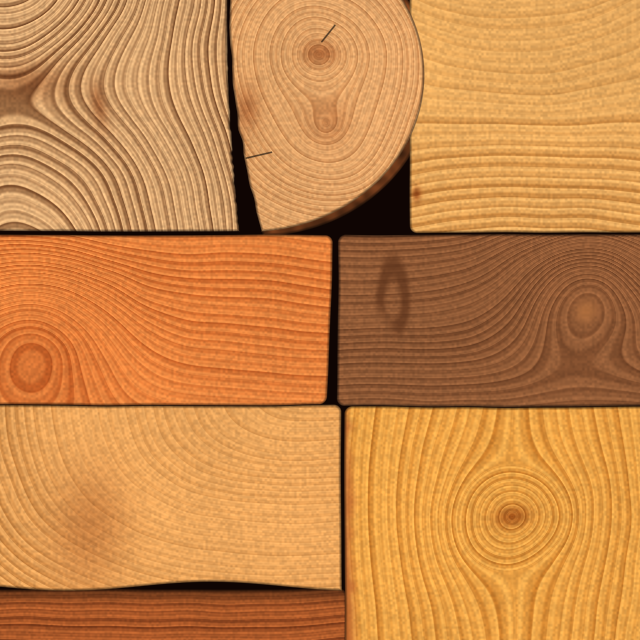
This texture is drawn by a Shadertoy shader. Its source:

```glsl
const vec3 GAP = vec3(0.06, 0.02, 0.01);
const vec3 ASH = vec3(0.91, 0.71, 0.49), ASH_LINE = vec3(0.47, 0.29, 0.16);
const vec3 LOG = vec3(0.92, 0.68, 0.44), LOG_LINE = vec3(0.69, 0.43, 0.23);
const vec3 PINE = vec3(0.93, 0.69, 0.39), PINE_LINE = vec3(0.67, 0.41, 0.16);
const vec3 CEDAR = vec3(0.94, 0.55, 0.27), CEDAR_LINE = vec3(0.70, 0.30, 0.10);
const vec3 WALNUT = vec3(0.60, 0.38, 0.23), WALNUT_LINE = vec3(0.35, 0.19, 0.10);
const vec3 BEECH = vec3(0.94, 0.67, 0.38), BEECH_LINE = vec3(0.72, 0.45, 0.20);
const vec3 LARCH = vec3(0.96, 0.68, 0.31), LARCH_LINE = vec3(0.70, 0.39, 0.10);
const vec3 PLANK = vec3(0.72, 0.38, 0.18), PLANK_LINE = vec3(0.37, 0.15, 0.06);
const vec3 TAN = vec3(0.5, 0.8, 1.0); // channels lost where wood darkens
const float CORNER = 0.012;
const float RIM = 0.005;
const float SPECKLE = 0.16;
const float KNOT = 0.085;

float hash(vec2 p) { return fract(sin(dot(p, vec2(127.1, 311.7))) * 43758.5453); }

float noise(vec2 p) {
    vec2 i = floor(p), f = fract(p);
    f = f * f * (3.0 - 2.0 * f);
    return mix(mix(hash(i), hash(i + vec2(1, 0)), f.x),
               mix(hash(i + vec2(0, 1)), hash(i + vec2(1, 1)), f.x), f.y);
}

float fbm(vec2 p) { return 0.75 * noise(p) + 0.25 * noise(p * 2.3 + 5.0); }

float smin(float a, float b, float k) {
    float h = max(k - abs(a - b), 0.0) / k;
    return min(a, b) - 0.25 * h * h * k;
}

float box(vec2 p, vec2 lo, vec2 hi) {
    vec2 q = abs(p - 0.5 * (lo + hi)) - 0.5 * (hi - lo) + CORNER;
    return length(max(q, 0.0)) + min(max(q.x, q.y), 0.0) - CORNER;
}

float spot(vec2 p, vec2 centre, vec2 radii) {
    vec2 q = (p - centre) / radii;
    return exp(-dot(q, q));
}

float crack(vec2 p, vec2 a, vec2 b) {
    vec2 ab = b - a;
    float t = clamp(dot(p - a, ab) / dot(ab, ab), 0.0, 1.0);
    return 1.0 - 0.6 * smoothstep(0.0025, 0.0, length(p - a - t * ab));
}

// Growth lines: slow rise to dark late wood, then a sharp fall
vec3 wood(vec2 p, vec3 light, vec3 dark, float g, float depth) {
    float s = fract(g);
    float line = smoothstep(0.05, 0.85, s) * (1.0 - smoothstep(0.85, 1.0, s));
    line *= mix(0.3, 1.0, hash(vec2(floor(g), 3)));
    line += 0.12 * sin(g * 15.0);
    line = mix(line, 0.3, smoothstep(0.35, 0.9, fwidth(g)));
    float fibre = SPECKLE * (noise(p * 260.0) - 0.5) + 0.08 * (fbm(p * 9.0) - 0.5);
    return mix(light, dark, depth * line) * (1.0 + fibre);
}

void lay(inout vec3 col, float d, vec3 surface) {
    float aa = 0.8 / iResolution.y;
    surface *= mix(0.5, 1.0, smoothstep(0.0, RIM, -d));
    col = mix(col, surface, 1.0 - smoothstep(-aa, aa, d));
}

void mainImage(out vec4 fragColor, in vec2 fragCoord) {
    vec2 p = fragCoord / iResolution.xy;
    vec2 warp = vec2(fbm(p * 7.0), fbm(p * 7.0 + 31.0)) - 0.5;
    vec2 w = p + 0.03 * warp, calm = p + 0.015 * warp, e = p + 0.005 * warp;
    vec3 col = GAP, c;

    // Shaded plank, bottom left
    c = wood(p, PLANK, PLANK_LINE, calm.y * 85.0, 0.7) * mix(1.0, 0.5, smoothstep(0.05, 0.085, p.y));
    lay(col, box(e, vec2(-0.1), vec2(0.541, 0.079)), c);

    // Ash, top left: two grain centres merge into upright lines
    float g = smin(length((w - vec2(0.03, 0.5)) * vec2(1, 0.62)), length((w - vec2(0, 1.1)) * vec2(1.1, 0.9)), 0.1);
    c = wood(p, ASH, ASH_LINE, g * 95.0, 0.95);
    c *= 1.0 - TAN * 0.35 * spot(w, vec2(0.04, 0.875), vec2(0.07, 0.03));
    c *= 1.0 - TAN * 0.45 * spot(w, vec2(0.163, 0.835), vec2(0.012, 0.035));
    float drop = (1.0 - p.y) / 0.362;
    float side = p.x - 0.355 - 0.022 * drop * drop + 0.005 * drop * noise(p * vec2(20, 150));
    lay(col, max(box(e, vec2(-0.1, 0.639), vec2(0.5, 1.1)), side), c);

    // Bark side below the log face
    vec2 radii = vec2(0.272, 0.245), q = p - vec2(0.391, 0.883);
    float left = 0.358 + 0.052 * drop * drop - p.x + 0.004 * (noise(p * 45.0) - 0.5);
    float under = (length((q - vec2(0.012, -0.007)) / radii) - 1.0) * radii.y;
    lay(col, max(under, left), PLANK * (0.3 + 0.5 * noise(p * 75.0)));

    // Pine, top right: cupped lines above, arched below
    float bend = mix(1.3, -0.45, smoothstep(0.0, 0.28, 1.0 - w.y));
    g = 1.0 - calm.y + bend * (w.x - 0.82) * (w.x - 0.82);
    c = wood(p, PINE, PINE_LINE, g * 62.0, mix(0.3, 0.75, smoothstep(0.9, 0.75, p.y)));
    c *= 1.0 - TAN * 0.6 * spot(p, vec2(0.651, 0.697), vec2(0.007, 0.012));
    lay(col, box(e, vec2(0.64, 0.637), vec2(1.1)), c);

    // Log face: pith and a smaller lower knot
    vec2 pith = vec2(0.497, 0.912), low = vec2(0.506, 0.805);
    g = smin(length(calm - pith), length(calm - low) + 0.05, 0.09);
    c = wood(p, LOG, LOG_LINE, g * 115.0, 0.6);
    c *= 1.0 - TAN * (0.45 * spot(w, pith, vec2(0.025, 0.018)) + 0.25 * spot(w, low, vec2(0.03)));
    c *= 1.0 - TAN * 0.35 * spot(w, vec2(0.385, 0.825), vec2(0.02, 0.035));
    c *= crack(p, vec2(0.503, 0.935), vec2(0.523, 0.96)) * crack(p, vec2(0.385, 0.753), vec2(0.424, 0.762));
    lay(col, max((length(q / radii) - 1.0) * radii.y, left), c);

    // Beech, lower left: lines turn from upright to level
    q = abs(calm - vec2(0.52, 0.43));
    g = pow(q.x * q.x * q.x * 0.5 + q.y * q.y * q.y * 1.6, 0.333);
    c = wood(p, BEECH, BEECH_LINE, g * 85.0, mix(0.75, 0.4, smoothstep(0.03, 0.12, p.x)));
    c *= 1.0 - TAN * 0.25 * spot(w, vec2(0.14, 0.17), vec2(0.06, 0.1));
    float wave = 0.084 + 0.007 * cos((p.x - 0.33) * 14.0);
    lay(col, max(box(e, vec2(-0.1, 0), vec2(0.534, 0.367)), wave - p.y), c);

    // Cedar, middle left: level lines sweep over a knot
    g = calm.y + 0.008 * sin(w.x * 13.0) - 0.21 * spot(w, vec2(0.05, 0.48), vec2(0.15, 0.13));
    c = wood(p, CEDAR, CEDAR_LINE, g * 72.0, 0.7);
    c *= 1.0 - TAN * 0.2 * spot(w, vec2(0.06, 0.43), vec2(0.09, 0.07));
    lay(col, box(e, vec2(-0.1, 0.368), vec2(0.5 + 0.03 * p.y, 0.633)), c);

    // Walnut, middle right: knot and horseshoe stain
    vec2 eye = vec2(0.915, 0.514);
    g = calm.y - 0.17 * spot(w, eye + vec2(0, 0.04), vec2(0.12, 0.11));
    c = wood(p, WALNUT, WALNUT_LINE, g * 88.0, 0.6);
    c = mix(c, LOG_LINE, 0.7 * spot(w, eye, vec2(0.016)));
    q = (w - vec2(0.606, 0.537)) / vec2(0.021, 0.052);
    float stain = smoothstep(0.6, 0.1, abs(length(q) - 1.0)) * smoothstep(-1.3, -0.5, q.y + 0.6 * q.x);
    c = mix(c, WALNUT_LINE, 0.65 * stain);
    lay(col, box(e, vec2(0.527, 0.365), vec2(1.1, 0.634)), c);

    // Larch, lower right: upright lines part around a knot
    q = calm - vec2(0.802, 0.192);
    float r = length(q);
    g = r < KNOT ? (KNOT - r) * 95.0 : abs(q.x) * (1.0 - KNOT * KNOT / (r * r)) * 58.0;
    c = wood(p, LARCH, LARCH_LINE, g + 0.8, 0.7);
    c *= 1.0 - TAN * 0.5 * spot(q, vec2(0), vec2(0.028, 0.017));
    c = mix(c, PLANK, 0.8 * smoothstep(0.572, 0.548, p.x + 0.03 * p.y + 0.01 * noise(p * 60.0)));
    lay(col, box(e, vec2(0.539, -0.1), vec2(1.1, 0.364)), c);

    fragColor = vec4(col, 1);
}
```
